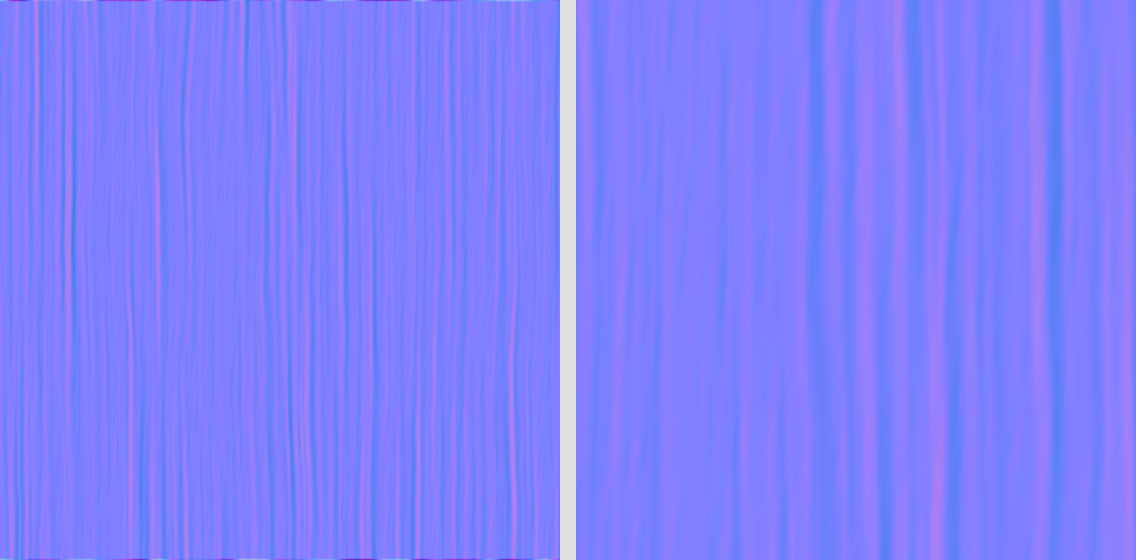
Left: the whole. Right: its middle third, enlarged.
Give the GLSL for this texture map, as a Shadertoy shader.

```glsl
// Tangent-space normal map of vertical wood-like fibres.
// Several layers of long strands form a height field, whose slopes
// become the normal; a thin rim of tilted normals closes top and bottom.
#define RELIEF 1.12        // overall slope strength
#define SWAY 0.0055        // sideways drift of the strands
#define SWAY_SCALE vec2(13.0, 4.2)
#define GRAIN 0.036        // slope of the short fine grain
#define GRAIN_LEAN 0.10    // sideways lean of the grain
#define RIM_WIDTH 0.0035   // height of the top and bottom rim
#define RIM_TILT 0.7       // slope of the rim
#define STEP 0.0008        // half distance for the slopes

float hash(vec2 p) {
    return fract(sin(dot(p, vec2(127.1, 311.7))) * 43758.5453);
}

// Smooth value noise in -1..1
float noise(vec2 p) {
    vec2 i = floor(p), f = fract(p);
    f = f * f * (3.0 - 2.0 * f);
    float low = mix(hash(i), hash(i + vec2(1, 0)), f.x);
    float high = mix(hash(i + vec2(0, 1)), hash(i + vec2(1, 1)), f.x);
    return 2.0 * mix(low, high, f.y) - 1.0;
}

// The fifth power leaves most strands flat and a few strongly raised or sunken
float knot(vec2 cell) {
    float h = 2.0 * hash(cell) - 1.0;
    return h * h * h * h * h;
}

// Height along one column; each column has its own vertical phase
float strand(float column, float y) {
    y += 9.0 * hash(vec2(column, 71.3));
    float row = floor(y);
    return mix(knot(vec2(column, row)), knot(vec2(column, row + 1.0)),
               smoothstep(0.0, 1.0, y - row));
}

// Blend of neighbouring strands
float strands(vec2 p, float seed) {
    float column = floor(p.x), f = smoothstep(0.0, 1.0, p.x - column);
    column += seed;
    return mix(strand(column, p.y), strand(column + 1.0, p.y), f);
}

// Each layer is divided by its frequency, so its weight is a slope
float height(vec2 p) {
    p.x += SWAY * noise(p * SWAY_SCALE + 3.7);
    p.x += 0.25 * SWAY * noise(p * vec2(31.0, 12.0) + 8.1);
    float h = 0.0;
    h += 0.05 / 61.0 * strands(p * vec2(61.0, 1.9), 11.0);
    h += 0.20 / 101.0 * strands(p * vec2(101.0, 2.3), 157.0);
    h += 0.11 / 149.0 * strands(p * vec2(149.0, 3.1), 389.0);
    h += 0.05 / 223.0 * strands(p * vec2(223.0, 4.3), 683.0);
    vec2 leaning = vec2(p.x - GRAIN_LEAN * p.y, p.y);
    h += GRAIN / 190.0 * noise(leaning * vec2(190.0, 20.0));
    return h;
}

void mainImage(out vec4 fragColor, in vec2 fragCoord) {
    vec2 uv = fragCoord / iResolution.xy;

    // Slopes by central differences
    vec2 e = vec2(STEP, 0.0);
    vec2 slope = vec2(height(uv + e.xy) - height(uv - e.xy),
                      height(uv + e.yx) - height(uv - e.yx));
    slope *= RELIEF / (2.0 * STEP);

    // Ragged rim along the top and bottom edges
    float side = step(0.5, uv.y);
    float ragged = noise(vec2(uv.x * 32.0, 40.0 + 9.0 * side));
    float rim = 1.0 - smoothstep(0.3, 1.0, min(uv.y, 1.0 - uv.y) / RIM_WIDTH);
    slope.y += rim * RIM_TILT * (ragged + 0.25);
    slope.x += rim * 0.3 * noise(vec2(uv.x * 45.0, 60.0 + 9.0 * side));

    // Encode: sideways tilt in red and green, upward part in blue
    vec3 normal = normalize(vec3(-slope, 1.0));
    fragColor = vec4(0.5 + 0.5 * normal.xy, normal.z, 1.0);
}
```
